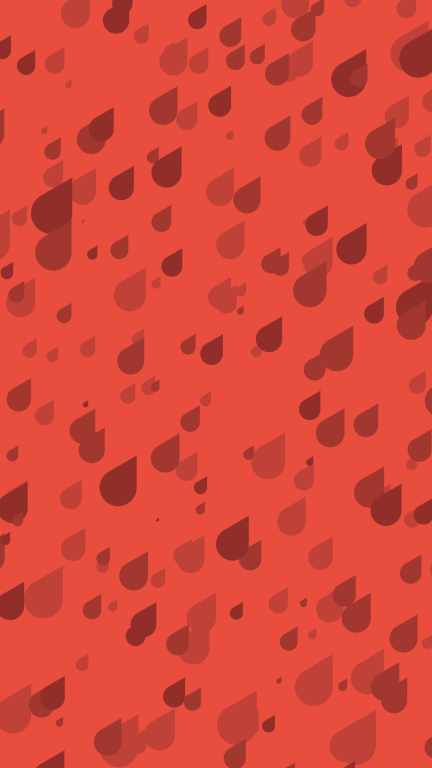
A WebGL 2 fragment shader for this pattern:

```glsl
#version 300 es
precision highp float;

uniform vec2 u_resolution;
out vec4 fragColor;

const vec3 BACKGROUND = vec3(0.910, 0.302, 0.240);
const vec3 LIGHT_DROP = vec3(0.750, 0.253, 0.218);
const vec3 MID_DROP = vec3(0.632, 0.216, 0.184);
const vec3 DARK_DROP = vec3(0.567, 0.180, 0.160);

float hash(float index, float salt) {
    return fract(sin(index * 12.9898 + salt * 78.233) * 43758.5453);
}

// Round body with a straight-sided point, leaning 30 degrees to the right
float dropDistance(vec2 p, float radius) {
    vec2 axis = vec2(0.5, 0.8660254);
    vec2 q = vec2(abs(p.x * axis.y - p.y * axis.x), dot(p, axis));
    float side = dot(q, axis.yx) - radius;
    return dot(q, vec2(-axis.x, axis.y)) > 0.0 ? side : length(q) - radius;
}

void main() {
    vec2 uv = gl_FragCoord.xy / u_resolution.y;
    vec2 canvas = vec2(u_resolution.x / u_resolution.y, 1.0);
    float edge = 0.7 / u_resolution.y;
    vec3 color = BACKGROUND;

    // Jittered grid visited in shuffled order, pale drops at the back
    const ivec2 GRID = ivec2(13, 17);
    const int COUNT = GRID.x * GRID.y;
    for (int i = 0; i < COUNT; i++) {
        int slot = i * 60 % COUNT;
        float id = float(slot) + 1.0;
        vec2 cell = vec2(slot % GRID.x, slot / GRID.x);
        vec2 jitter = 1.5 * vec2(hash(id, 1.0), hash(id, 2.0)) - 0.25;
        vec2 center = (cell + jitter) / vec2(GRID) * (canvas + 0.06) - 0.03;

        float radius = 0.0143 * (hash(id, 3.0) + hash(id, 4.0));
        vec3 front = hash(id, 5.0) < 0.54 ? MID_DROP : DARK_DROP;
        vec3 dropColor = i < 100 ? LIGHT_DROP : front;

        float d = dropDistance(uv - center, radius);
        color = mix(color, dropColor, 1.0 - smoothstep(-edge, edge, d));
    }

    fragColor = vec4(color, 1.0);
}
```
